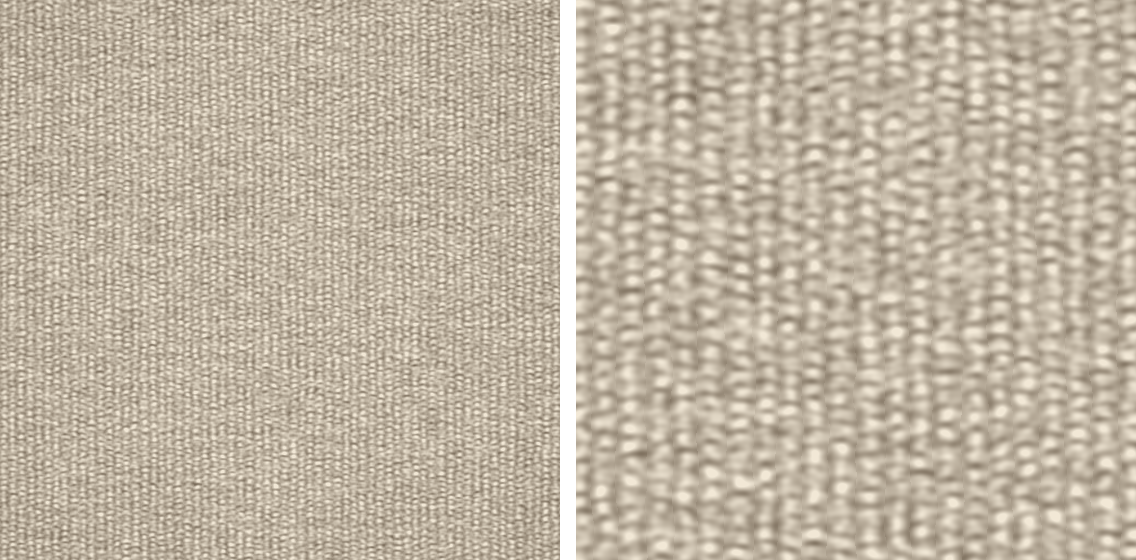
Left, the full canvas; right, a detail of the centre.
Write a WebGL 2 fragment shader that draws this texture.

```glsl
#version 300 es
precision highp float;
// Soft beige woven cloth: upright ribs of small staggered beads.
// Cosine profiles shape ribs and beads; gradient noise bends the yarns,
// varies the beads, and adds thin sideways slubs and fine fibre grain.

#define RIBS 64.0            // ribs across the canvas
#define ROWS 94.0            // beads up the canvas
#define RIB_DEPTH 0.70       // shade between ribs
#define BEAD_DEPTH 1.15      // shade between beads
#define SLUB_DEPTH 1.15      // sideways thread streaks
#define GRAIN_DEPTH 2.3      // fine fibre variation
#define MOTTLE_DEPTH 0.22    // broad uneven patches
#define CONTRAST 0.33
#define MID_TONE 0.50
#define SHADE_COLOR vec3(0.61, 0.56, 0.49)
#define LIGHT_COLOR vec3(0.88, 0.84, 0.77)

uniform vec2 u_resolution;
out vec4 fragColor;

const float TAU = 6.2831853;

float hash(vec2 cell) {
    vec3 q = fract(vec3(cell.xyx) * vec3(0.1031, 0.1030, 0.0973));
    q += dot(q, q.yzx + 33.33);
    return fract((q.x + q.y) * q.z);
}

vec2 gradient(vec2 cell) {
    float angle = TAU * hash(cell + 17.0);
    return vec2(cos(angle), sin(angle));
}

// Gradient noise, roughly -0.7 to 0.7
float noise(vec2 p) {
    vec2 cell = floor(p);
    vec2 f = fract(p);
    vec2 s = f * f * f * (f * (f * 6.0 - 15.0) + 10.0);
    float a = dot(gradient(cell), f);
    float b = dot(gradient(cell + vec2(1, 0)), f - vec2(1, 0));
    float c = dot(gradient(cell + vec2(0, 1)), f - vec2(0, 1));
    float d = dot(gradient(cell + vec2(1, 1)), f - vec2(1, 1));
    return mix(mix(a, b, s.x), mix(c, d, s.x), s.y);
}

// Height of the ribbed weave
float weave(vec2 p) {
    // Uneven yarn positions
    float x = p.x * RIBS + 0.3 * noise(p * vec2(24.0, 5.0))
            + 0.2 * noise(p * vec2(30.0, 50.0) + 40.0);
    float y = p.y * ROWS + 0.9 * noise(p * vec2(9.0, 16.0) + 80.0);

    // Neighbouring ribs are offset by about half a bead
    float rib = floor(x);
    float across = fract(x) - 0.5;
    float crown = cos(TAU * across);
    float stagger = 0.5 * mod(rib, 2.0) + 0.2 * (hash(vec2(rib, 3.0)) - 0.5);
    float along = y + stagger + 0.5 * across * across;

    // Narrow dark gaps, varied bead strength
    float wave = cos(TAU * along);
    float bead = wave - 0.35 * (wave * wave - 0.5);
    float strength = 1.0 + 1.2 * noise(vec2(x, y) * 0.6 + 11.0);
    float ribStrength = 1.0 + 0.7 * noise(vec2(x * 0.6, y * 0.2) + 60.0);

    return RIB_DEPTH * ribStrength * crown
         + BEAD_DEPTH * strength * bead * (0.62 + 0.38 * crown);
}

void main() {
    vec2 p = gl_FragCoord.xy / min(u_resolution.x, u_resolution.y);

    float relief = weave(p);

    // Horizontal slubs, fibre grain and broad patches
    relief += SLUB_DEPTH * noise(p * vec2(24.0, 108.0) + 120.0);
    relief += 0.4 * SLUB_DEPTH * noise(p * vec2(6.0, 70.0) + 150.0);
    relief += GRAIN_DEPTH * noise(p * vec2(125.0, 165.0) + 200.0);
    relief += MOTTLE_DEPTH * noise(p * vec2(5.0, 7.0) + 300.0);

    // Gentle falloff towards the sides
    vec2 edge = gl_FragCoord.xy / u_resolution - 0.5;
    relief += 0.12 - dot(edge, edge) * (0.4 + abs(edge.x));

    float tone = clamp(MID_TONE + CONTRAST * relief, -0.55, 1.25);
    fragColor = vec4(mix(SHADE_COLOR, LIGHT_COLOR, tone), 1.0);
}
```
